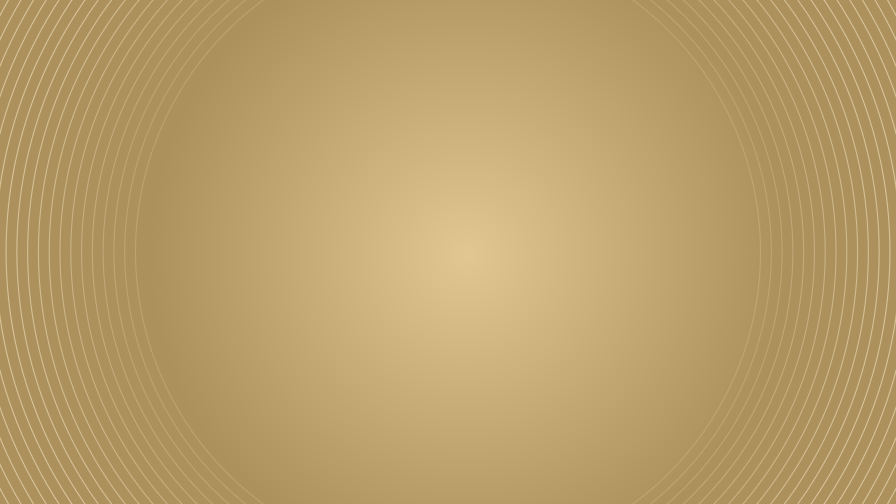
Reproduce this background procedurally as a Shadertoy shader.

```glsl
// Soft golden radial glow framed by fine concentric rings on both sides.

// Lengths are in canvas heights, measured from the canvas centre.
const vec3 EDGE_GOLD = vec3(0.680, 0.570, 0.362);
const vec3 GLOW_GOLD = vec3(0.882, 0.778, 0.568);
const vec3 RING_CREAM = vec3(0.940, 0.885, 0.750);
const vec2 GLOW_CENTRE = vec2(0.036, -0.005);
const float GLOW_RADIUS = 0.625;
const float FIRST_RING = 0.620;
const float RING_SPACING = 0.0214;
const float RING_WIDTH = 0.0021;
const float FADE_END = 0.90;
const float INNER_ALPHA = 0.22;
const float OUTER_ALPHA = 0.65;

// Linear falloff from the glow centre to the flat surround.
vec3 glow(vec2 p) {
    float t = clamp(length(p - GLOW_CENTRE) / GLOW_RADIUS, 0.0, 1.0);
    return mix(GLOW_GOLD, EDGE_GOLD, t);
}

// Coverage of evenly spaced rings, growing stronger outwards.
float rings(float radius, float pixel) {
    float index = max(0.0, round((radius - FIRST_RING) / RING_SPACING));
    float ringRadius = FIRST_RING + index * RING_SPACING;
    float dist = abs(radius - ringRadius);
    float halfWidth = 0.5 * RING_WIDTH;
    float coverage = clamp((halfWidth - dist) / pixel + 0.5, 0.0, 1.0);
    coverage *= min(1.0, RING_WIDTH / pixel);
    float strength = smoothstep(FIRST_RING, FADE_END, ringRadius);
    return coverage * mix(INNER_ALPHA, OUTER_ALPHA, strength);
}

void mainImage(out vec4 fragColor, in vec2 fragCoord) {
    vec2 p = (fragCoord - 0.5 * iResolution.xy) / iResolution.y;
    float pixel = 1.0 / iResolution.y;

    vec3 colour = glow(p);
    colour = mix(colour, RING_CREAM, rings(length(p), pixel));
    fragColor = vec4(colour, 1.0);
}
```
